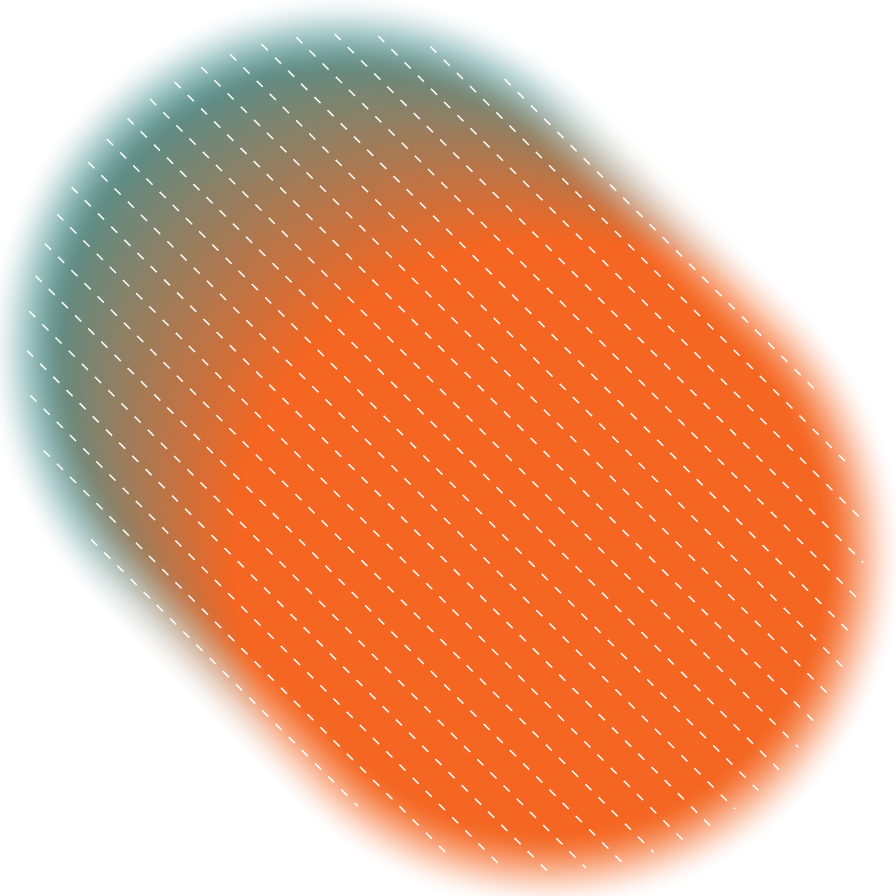
A WebGL 2 fragment shader for this background:

```glsl
#version 300 es
precision highp float;
// Soft teal-to-orange capsule on white, crossed by fine diagonal dashed lines.

uniform vec2 u_resolution;
out vec4 outColor;

const vec3 PAPER = vec3(1.0);
const vec3 TEAL = vec3(0.29, 0.57, 0.57);
const vec3 ORANGE = vec3(0.957, 0.40, 0.13);

const vec2 CAP_START = vec2(0.3815, 0.6107);  // centre of the teal end
const vec2 CAP_END = vec2(0.6120, 0.3802);    // centre of the orange end
const float RADIUS = 0.3516;
const float FEATHER = 0.047;                  // half width of the soft edge
const float BLEND_SOFTNESS = 0.012;           // rounds the blend near the sides

const float LINE_SPACING = 0.03284;
const float LINE_OFFSET = 0.0129;
const float LINE_HALF_WIDTH = 0.00085;
const float DASH_PITCH = 0.0208;
const float DASH_LENGTH = 0.0098;

// Antialiased coverage of the inside of a signed distance
float coverage(float dist, float pixel) {
    return clamp(0.5 - dist / pixel, 0.0, 1.0);
}

// Half chord of the end circle, easing to zero past its rim
float halfChord(float across, float softness) {
    float q = RADIUS * RADIUS - across * across;
    return sqrt(0.5 * (q + sqrt(q * q + softness * softness)));
}

// Capsule frame: x runs along its axis, y across it
float capsuleDistance(vec2 q, float axisLength) {
    return length(vec2(q.x - clamp(q.x, 0.0, axisLength), q.y)) - RADIUS;
}

// Dashes start where each line enters the capsule and stop where it leaves
float dashes(vec2 q, float axisLength, float pixel) {
    float row = round((q.y - LINE_OFFSET) / LINE_SPACING);
    float rowCentre = row * LINE_SPACING + LINE_OFFSET;
    if (abs(rowCentre) > RADIUS) return 0.0;

    float reach = halfChord(rowCentre, 0.0);
    float travel = q.x + reach;
    float total = axisLength + 2.0 * reach;
    float phase = mod(travel, DASH_PITCH);
    float alongDist = abs(phase - 0.5 * DASH_LENGTH) - 0.5 * DASH_LENGTH;
    float clipDist = max(-travel, travel - total);
    float acrossDist = abs(q.y - rowCentre) - LINE_HALF_WIDTH;
    return coverage(max(alongDist, clipDist), pixel) * coverage(acrossDist, pixel);
}

void main() {
    float side = min(u_resolution.x, u_resolution.y);
    vec2 p = (gl_FragCoord.xy - 0.5 * u_resolution) / side + 0.5;
    float pixel = 1.0 / side;

    vec2 axis = normalize(CAP_END - CAP_START);
    float axisLength = distance(CAP_START, CAP_END);
    vec2 rel = p - CAP_START;
    vec2 q = vec2(dot(rel, axis), dot(rel, vec2(-axis.y, axis.x)));

    // Colour follows the rim of a circle swept along the axis
    float sweep = (q.x + halfChord(q.y, BLEND_SOFTNESS)) / axisLength;
    vec3 fill = mix(TEAL, ORANGE, clamp(sweep, 0.0, 1.0));

    // Feathered body over the paper
    float body = 1.0 - smoothstep(-FEATHER, FEATHER, capsuleDistance(q, axisLength));
    vec3 color = mix(PAPER, fill, body);

    color = mix(color, PAPER, dashes(q, axisLength, pixel));
    outColor = vec4(color, 1.0);
}
```
